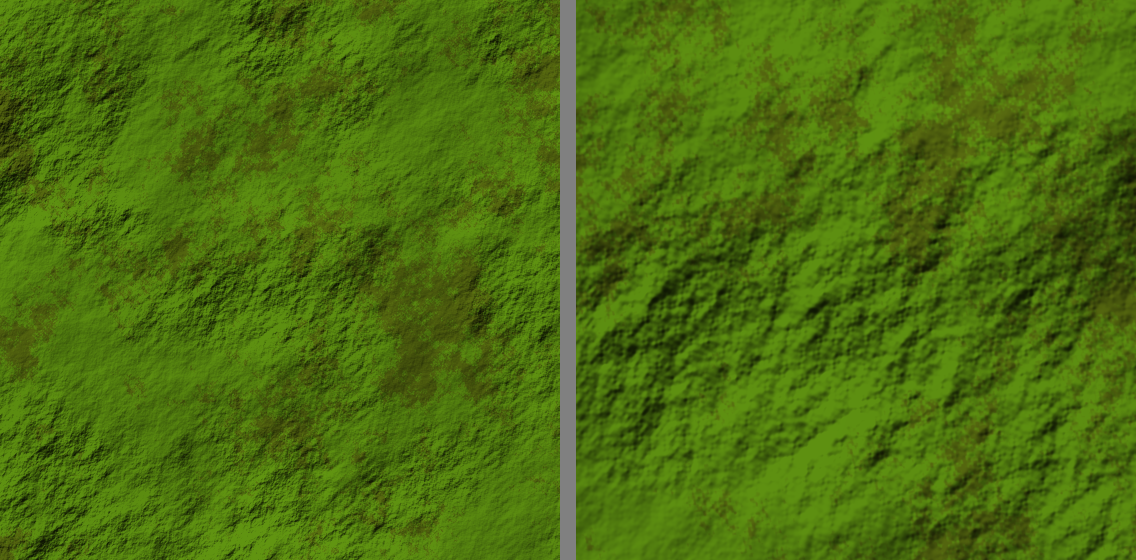
Left, the full canvas; right, a detail of the centre.
Give the GLSL for this texture, as a Shadertoy shader.

```glsl
#define MOSS vec3(0.368, 0.565, 0.066)
#define SOIL vec3(0.335, 0.405, 0.060)
#define PIT_SHADE 0.15
#define RELIEF 0.23
#define BASE_SCALE 4.0
#define OCTAVES 8
#define HEIGHT_GAIN 0.55
#define SOIL_GAIN 0.88
#define LIGHT_STEP 0.001
#define LIGHT_DIR vec2(0.64, -0.77)
#define SOIL_EDGE vec2(0.52, 0.64)
#define ROUGHNESS vec2(0.45, 1.55)

float hash(vec2 cell) {
    return fract(sin(dot(cell, vec2(127.1, 311.7))) * 43758.5);
}

float valueNoise(vec2 p) {
    vec2 cell = floor(p);
    vec2 f = fract(p);
    vec2 u = f * f * (3.0 - 2.0 * f);
    float low = mix(hash(cell), hash(cell + vec2(1, 0)), u.x);
    float high = mix(hash(cell + vec2(0, 1)), hash(cell + vec2(1, 1)), u.x);
    return mix(low, high, u.y);
}

// Layered noise, normalised to the range 0..1; gain sets the graininess
float layeredNoise(vec2 p, float gain) {
    const mat2 turnAndDouble = mat2(1.6, 1.2, -1.2, 1.6);
    float sum = 0.0, total = 0.0, amplitude = 1.0;
    p *= BASE_SCALE;
    for (int i = 0; i < OCTAVES; i++) {
        sum += amplitude * valueNoise(p);
        total += amplitude;
        amplitude *= gain;
        p = turnAndDouble * p + vec2(5.3, 8.7);
    }
    return sum / total;
}

// Ground height, slightly drawn out along the rising diagonal
float groundHeight(vec2 p) {
    vec2 along = vec2(0.74, 0.67);
    vec2 across = vec2(-0.67, 0.74);
    return layeredNoise(vec2(dot(p, along) * 0.85, dot(p, across) * 1.1) + 3.0, HEIGHT_GAIN);
}

void mainImage(out vec4 fragColor, in vec2 fragCoord) {
    vec2 p = fragCoord / iResolution.y;

    // Slope away from the light at the upper left
    vec2 offset = LIGHT_DIR * LIGHT_STEP;
    float drop = groundHeight(p - offset) - groundHeight(p + offset);
    float slope = RELIEF * drop / (2.0 * LIGHT_STEP);

    // Rough clusters between smooth regions
    float rough = smoothstep(0.32, 0.72, layeredNoise(p * 1.6 + 21.0, 0.6));
    slope *= mix(ROUGHNESS.x, ROUGHNESS.y, rough);

    // Lit faces level off, crevices fall off to dark
    float shade = mix(1.0, PIT_SHADE, smoothstep(-1.3, 3.4, slope));
    shade *= 0.96 + 0.08 * valueNoise(p * 7.0 + 40.0);

    // Speckled patches of bare soil
    float soil = smoothstep(SOIL_EDGE.x, SOIL_EDGE.y, layeredNoise(p * 1.3 + 11.0, SOIL_GAIN));
    fragColor = vec4(mix(MOSS, SOIL, soil) * shade, 1.0);
}
```
